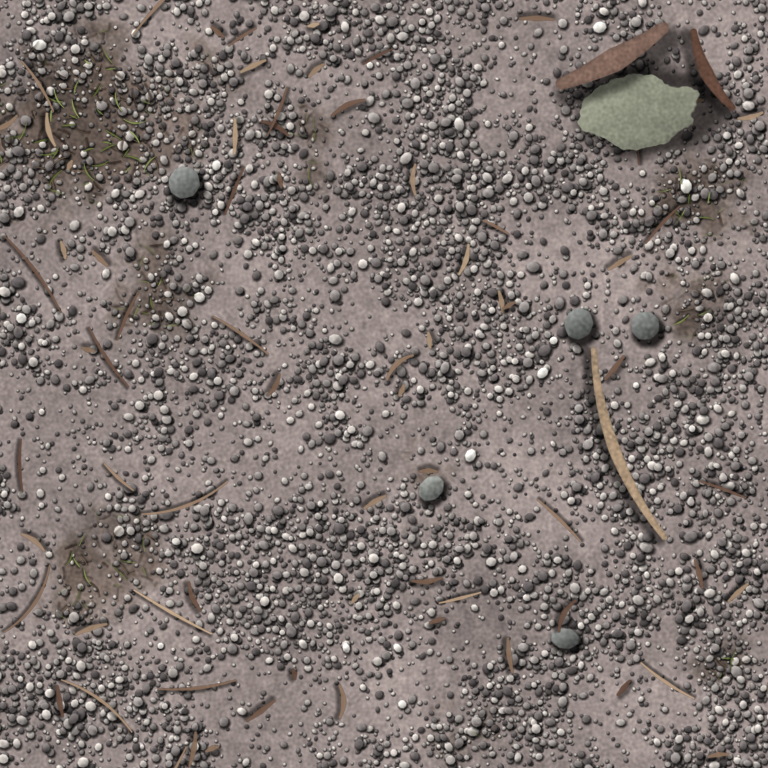
Write a three.js fragment shader that draws this texture.

```glsl
// Trodden gravel path: pinkish grey dirt under jittered layers of lit pebbles,
// with mossy tufts, loose twigs, and a half buried boulder beside a root.
// Scattered parts are hashed cells; gradient noise drives dirt and gravel cover.
varying vec2 vUv;

const vec2 LIGHT = vec2(-0.5, 0.86);
const float EDGE = 0.0013; // edge softness in canvas units

vec2 hash2(vec2 p) {
  vec3 q = fract(p.xyx * vec3(0.1031, 0.1030, 0.0973));
  q += dot(q, q.yzx + 33.33);
  return fract((q.xx + q.yz) * q.zy);
}

float gradientNoise(vec2 p) {
  vec2 i = floor(p), f = fract(p), u = f * f * (3.0 - 2.0 * f);
  vec2 x = vec2(1.0, 0.0);
  float a = dot(hash2(i) * 2.0 - 1.0, f);
  float b = dot(hash2(i + x) * 2.0 - 1.0, f - x);
  float c = dot(hash2(i + x.yx) * 2.0 - 1.0, f - x.yx);
  float d = dot(hash2(i + 1.0) * 2.0 - 1.0, f - 1.0);
  return mix(mix(a, b, u.x), mix(c, d, u.x), u.y);
}

float fbm(vec2 p) {
  float sum = 0.0, amp = 1.0;
  for (int i = 0; i < 4; i++) {
    sum += amp * gradientNoise(p);
    p = p * 2.03 + 17.0;
    amp *= 0.5;
  }
  return sum;
}

vec2 rotate(vec2 p, float angle) {
  float c = cos(angle), s = sin(angle);
  return vec2(c * p.x + s * p.y, c * p.y - s * p.x);
}

// Rounded octagon, stretched along one axis
float stoneDistance(vec2 p, float angle, float stretch, float radius) {
  vec2 q = abs(rotate(p, angle) * vec2(stretch, 1.0));
  float facets = max(max(q.x, q.y), 0.72 * (q.x + q.y));
  return mix(length(q), facets, 0.6) - radius;
}

// Tapered, bent stroke centred on the origin
float strandDistance(vec2 p, float halfLength, float bend, float width) {
  float t = clamp(p.x, -halfLength, halfLength);
  return length(p - vec2(t, bend * t * t)) - width * (1.0 - 0.5 * abs(t) / halfLength);
}

float gravelCover(vec2 uv) {
  return smoothstep(-0.22, 0.25, gradientNoise(uv * 6.0 + 3.0) + 0.6 * gradientNoise(uv * 15.0));
}

vec3 addStones(vec3 ground, vec2 uv, float cells, float size, vec2 chance, vec3 dark, vec3 pale, float seed) {
  vec2 p = uv * cells, home = floor(p);
  float soft = EDGE * cells;
  for (int j = -1; j <= 1; j++) for (int i = -1; i <= 1; i++) {
    vec2 cell = home + vec2(float(i), float(j));
    vec2 place = hash2(cell + seed), look = hash2(cell + seed + 57.0), form = hash2(cell + seed + 91.0);
    vec2 centre = cell + 0.1 + 0.8 * place;
    if (look.x > chance.x + chance.y * gravelCover(centre / cells)) continue;
    float radius = size * mix(0.6, 1.1, form.x), stretch = mix(0.7, 1.1, form.y);
    vec2 q = p - centre;
    float angle = look.y * 6.28;
    float shade = stoneDistance(q + LIGHT * radius * 0.45, angle, stretch, radius);
    ground *= 1.0 - 0.74 * (1.0 - smoothstep(-soft, soft + radius * 0.4, shade));
    float body = stoneDistance(q, angle, stretch, radius);
    vec3 tone = mix(dark, pale, fract(look.y * 7.0 + form.x));
    tone *= 0.93 + 0.32 * dot(q, LIGHT) / radius + 0.25 * gradientNoise(uv * 190.0);
    ground = mix(ground, tone, 1.0 - smoothstep(-soft, soft, body));
  }
  return ground;
}

vec3 addStrand(vec3 ground, vec2 p, float halfLength, float bend, float width, vec3 tone, float soft, float cover) {
  float shade = strandDistance(p - vec2(0.0, -width), halfLength, bend, width);
  float body = strandDistance(p, halfLength, bend, width);
  ground *= 1.0 - 0.5 * cover * (1.0 - smoothstep(-soft, soft + width, shade));
  float round = 0.85 + 0.3 * smoothstep(-width, 0.0, -body - width * 0.5);
  return mix(ground, tone * round, cover * (1.0 - smoothstep(-soft, soft, body)));
}

vec3 addStrands(vec3 ground, vec2 uv, float cells, float chance, float width, vec3 dark, vec3 pale, float cover, float seed) {
  vec2 p = uv * cells, home = floor(p);
  for (int j = -1; j <= 1; j++) for (int i = -1; i <= 1; i++) {
    vec2 cell = home + vec2(float(i), float(j));
    vec2 place = hash2(cell + seed), look = hash2(cell + seed + 31.0), form = hash2(cell + seed + 73.0);
    if (look.x > chance) continue;
    vec2 q = rotate(p - cell - place, look.y * 6.28);
    ground = addStrand(ground, q, mix(0.15, 0.6, form.x), form.y - 0.5, width, mix(dark, pale, fract(form.y * 9.0)), EDGE * cells, cover);
  }
  return ground;
}

// Ragged tufts in a coarse jittered grid, plus the wide patch at upper left
float mossCover(vec2 uv) {
  float nearest = length((uv - vec2(0.11, 0.84)) * vec2(0.9, 1.1)) - 0.11;
  vec2 home = floor(uv * 3.0);
  for (int j = -1; j <= 1; j++) for (int i = -1; i <= 1; i++) {
    vec2 cell = home + vec2(float(i), float(j)), place = hash2(cell + 12.0);
    float radius = 0.055 * hash2(cell + 40.0).x;
    nearest = min(nearest, length(uv - (cell + 0.1 + 0.8 * place) / 3.0) - radius);
  }
  return 1.0 - smoothstep(-0.04, 0.04, nearest + 0.09 * fbm(uv * 18.0));
}

void main() {
  vec2 uv = vUv;
  float moss = mossCover(uv);

  // Dirt, with broad stains and fine grit
  float grit = 0.20 * fbm(uv * 7.0) + 0.17 * fbm(uv * 65.0) + 0.22 * gradientNoise(uv * 210.0);
  vec3 color = vec3(0.595, 0.545, 0.53) * (1.0 + grit);
  color = mix(color, vec3(0.27, 0.22, 0.18) * (1.0 + 2.0 * grit), 0.6 * moss);

  // Gravel from fine to coarse, then pale chips and flat cobbles
  vec3 slate = vec3(0.33, 0.31, 0.31), chalk = vec3(0.86, 0.83, 0.80);
  color = addStones(color, uv, 150.0, 0.34, vec2(0.15, 0.5), slate, chalk, 5.0);
  color = addStones(color, uv, 88.0, 0.40, vec2(0.10, 0.65), slate, chalk, 130.0);
  color = addStones(color, uv, 54.0, 0.33, vec2(0.02, 0.36), slate * 1.2, chalk, 270.0);
  color = addStones(color, uv, 15.0, 0.10, vec2(0.10, 0.05), chalk, vec3(0.97, 0.96, 0.93), 410.0);
  color = addStones(color, uv, 5.0, 0.095, vec2(0.18, 0.0), vec3(0.46, 0.47, 0.46), vec3(0.57, 0.58, 0.56), 520.0);

  // Moss litter and grass blades, then scattered leaves and twigs
  vec3 bark = vec3(0.33, 0.24, 0.20), straw = vec3(0.72, 0.62, 0.51);
  color = addStrands(color, uv, 48.0, 0.7, 0.06, vec3(0.17, 0.12, 0.10), vec3(0.42, 0.35, 0.28), moss * 0.75, 610.0);
  color = addStrands(color, uv, 42.0, 0.6, 0.06, vec3(0.27, 0.32, 0.14), vec3(0.54, 0.59, 0.34), moss * moss * 0.85, 700.0);
  color = addStrands(color, uv, 26.0, 0.06, 0.10, bark, straw * 0.9, 0.9, 810.0);
  color = addStrands(color, uv, 9.0, 0.25, 0.022, bark, straw, 0.9, 930.0);

  // Long bent twig, boulder and roots
  color = addStrand(color, rotate(uv - vec2(0.80, 0.415), -1.21), 0.13, 1.2, 0.008, straw * (0.85 + grit), EDGE, 1.0);
  vec2 q = uv - vec2(0.83, 0.855);
  float boulder = stoneDistance(q, 0.1, 0.62, 0.046) + 0.012 * fbm(uv * 20.0);
  color *= 1.0 - 0.6 * (1.0 - smoothstep(0.0, 0.025, boulder + q.x * -0.12));
  vec3 lichen = vec3(0.55, 0.56, 0.49) * (1.0 + 0.8 * grit + 2.5 * dot(q, LIGHT));
  color = mix(color, lichen, 1.0 - smoothstep(-EDGE, EDGE, boulder));
  color = addStrand(color, rotate(uv - vec2(0.80, 0.922), 0.5), 0.075, 1.0, 0.016, vec3(0.45, 0.36, 0.32) * (1.0 + grit), EDGE, 1.0);
  color = addStrand(color, rotate(uv - vec2(0.92, 0.905), -1.1), 0.055, 3.0, 0.009, bark * (1.0 + grit), EDGE, 1.0);

  gl_FragColor = vec4(clamp(color, 0.0, 1.0), 1.0);
}
```
